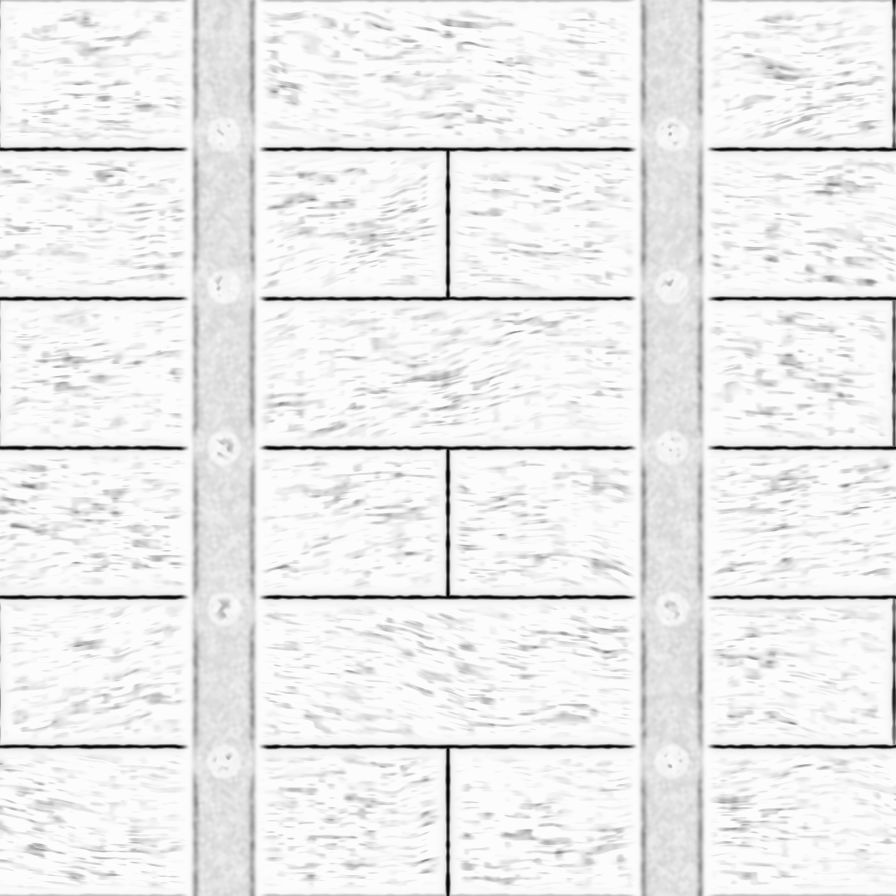
Give the GLSL for this texture map, as a Shadertoy shader.

```glsl
// Pale plank wall: six courses of lightly grained boards with staggered joints,
// crossed by two grey riveted straps. Seams, straps and rivets are distance
// fields; grain and wear come from stretched, warped value noise.

const float ROWS = 6.0;
const float STRAPS = 2.0;
const float STRAP_HALF = 0.0339;
const float SEAM_HALF = 0.0019;
const float SEAM_SOFT = 0.0019;
const float OUTER_SEAM = 0.24;       // strength of the seam on the tile border
const float RIVET_RADIUS = 0.0188;
const float RIVET_STEP = 0.185;
const float RIVET_SQUEEZE = 0.005;   // rivets close up away from the middle
const float BOARD_TONE = 0.99;
const float STRAP_TONE = 0.885;
const float RIVET_TONE = 0.96;
const float SEAM_TONE = 0.02;
const float GRAIN_DEPTH = 0.27;
const vec2 GRAIN_SCALE = vec2(46.0, 220.0);

float hash(vec2 p) {
    vec3 q = fract(vec3(p.xyx) * 0.1031);
    q += dot(q, q.yzx + 33.33);
    return fract((q.x + q.y) * q.z);
}

float noise(vec2 p) {
    vec2 i = floor(p), f = fract(p);
    f = f * f * (3.0 - 2.0 * f);
    return mix(mix(hash(i), hash(i + vec2(1, 0)), f.x),
               mix(hash(i + vec2(0, 1)), hash(i + vec2(1, 1)), f.x), f.y);
}

// Distance from x to the nearest integer
float toInteger(float x) {
    return abs(fract(x + 0.5) - 0.5);
}

// Short thin fibres, with a different lean and figure on every board
float woodGrain(vec2 p, vec2 board) {
    float lean = (hash(board + 7.0) - 0.5) * 0.3;
    vec2 q = p + 3.0 * vec2(hash(board), hash(board + 19.0));
    q.y += lean * p.x + 0.026 * noise(q * vec2(8.0, 10.0))
         + 0.004 * noise(q * vec2(45.0, 50.0));
    float fibre = smoothstep(0.55, 0.98, noise(q * GRAIN_SCALE));
    float fine = smoothstep(0.55, 1.0, noise(q * GRAIN_SCALE * vec2(1.9, 1.35) + 41.0));
    float patches = smoothstep(0.2, 0.8, noise(q * vec2(22.0, 60.0) + 11.0));
    float breaks = mix(0.45, 1.3, noise(q * vec2(140.0, 210.0) + 67.0));
    return (fibre + 0.75 * fine) * breaks * mix(0.3, 1.0, patches);
}

// Ink of a seam: a worn dark core inside a faint shadow
float seam(float d, float along, float px) {
    float halfWidth = SEAM_HALF * mix(0.7, 1.3, noise(vec2(along * 140.0, 5.0)));
    float soft = max(SEAM_SOFT, 0.6 * px);
    float core = 1.0 - smoothstep(halfWidth - soft, halfWidth + soft, d);
    return max(core, 0.2 * exp(-d / 0.0035));
}

float rivetDistance(float x, float y) {
    float d = 1.0;
    for (int i = -2; i <= 2; i++) {
        float k = float(i);
        float centre = 0.5 + k * (RIVET_STEP - RIVET_SQUEEZE * abs(k));
        d = min(d, length(vec2(x, y - centre)));
    }
    return d;
}

void mainImage(out vec4 fragColor, in vec2 fragCoord) {
    vec2 p = fragCoord / iResolution.xy;
    float px = 1.0 / min(iResolution.x, iResolution.y);

    // Layout: strap edge, course seam and staggered joint distances
    float strapX = (fract(p.x * STRAPS) - 0.5) / STRAPS;
    float strapD = abs(strapX) - STRAP_HALF;
    float row = floor(p.y * ROWS);
    float oddRow = mod(row, 2.0);
    float courseD = toInteger(p.y * ROWS) / ROWS;
    float jointD = toInteger(p.x - mix(0.5, 0.998, oddRow));
    float bay = floor(p.x * STRAPS + 0.5);
    vec2 board = vec2(bay + 3.0 * (1.0 - oddRow) * step(0.5, p.x), row);

    // Boards, with the grain fading towards their rims
    float rim = min(min(courseD, jointD), strapD);
    float grain = woodGrain(p, board) * smoothstep(0.004, 0.024, rim);
    float tone = BOARD_TONE - GRAIN_DEPTH * grain;

    // Seams stop short of the straps; joints on the tile border are patchy
    float border = min(p.y, 1.0 - p.y);
    float course = seam(courseD, p.x + row * 0.37, px);
    course *= mix(OUTER_SEAM, 1.0, step(0.5 / ROWS, border));
    course *= smoothstep(0.003, 0.017, strapD);
    float joint = seam(jointD, p.y + 2.0, px);
    joint *= mix(1.0, 0.45 + 0.5 * noise(vec2(p.y * 55.0, 3.0)), oddRow);
    tone = mix(tone, SEAM_TONE, max(course, joint));

    // Straps: mottled fill with soft, uneven dark edges
    float rivetD = rivetDistance(strapX, p.y);
    vec2 tilted = mat2(0.8, 0.6, -0.6, 0.8) * p + 2.0;
    float mottle = 0.6 * noise(tilted * 210.0) + 0.4 * noise(tilted * 90.0 + 9.0) - 0.5;
    float strapTone = STRAP_TONE + 0.12 * mottle;
    float strapMask = 1.0 - smoothstep(-0.004, 0.003, strapD);
    tone = mix(tone, strapTone, strapMask);
    float edge = exp(-pow((strapD + 0.002) / 0.0038, 2.0));
    edge *= mix(0.55, 1.25, noise(tilted * 130.0));
    tone -= 0.27 * edge * smoothstep(0.028, 0.044, rivetD);

    // Rivets: pale soft discs with a few specks
    float soft = max(0.003, px);
    float disc = 1.0 - smoothstep(RIVET_RADIUS - soft, RIVET_RADIUS + soft, rivetD);
    float specks = smoothstep(0.5, 0.95, noise(tilted * 170.0 + 23.0));
    specks *= 1.0 - smoothstep(0.004, 0.016, rivetD);
    tone = mix(tone, RIVET_TONE + 0.06 * mottle - 0.28 * specks, disc);

    fragColor = vec4(vec3(clamp(tone, 0.0, 1.0)), 1.0);
}
```
